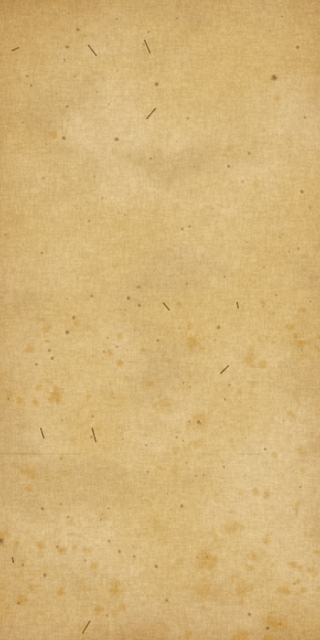
Give the GLSL for this texture, as a Shadertoy shader.

```glsl
// Aged parchment: warm mottled paper with browned edges, woven fibre grain,
// rusty foxing spots gathered in the lower half, dark specks, hairs and a fold.
// Layers of value noise tint the sheet; jittered grids scatter the marks.

#define PALE vec3(0.872, 0.765, 0.567)
#define GOLD vec3(0.838, 0.708, 0.450)
#define SMUDGE vec3(0.800, 0.675, 0.450)
#define BROWN vec3(0.690, 0.510, 0.280)
#define RUST vec3(0.765, 0.565, 0.235)
#define INK vec3(0.420, 0.270, 0.100)
#define GRAIN 0.050
#define WEAVE 0.032
#define FOXING 0.62
#define EDGE_BURN 0.85

vec2 hash2(vec2 p) {
    vec3 q = fract(p.xyx * vec3(0.1031, 0.1030, 0.0973));
    q += dot(q, q.yzx + 33.33);
    return fract((q.xx + q.yz) * q.zy);
}

float noise(vec2 p) {
    vec2 i = floor(p), f = fract(p);
    f = f * f * (3.0 - 2.0 * f);
    float low = mix(hash2(i).x, hash2(i + vec2(1, 0)).x, f.x);
    float high = mix(hash2(i + vec2(0, 1)).x, hash2(i + vec2(1, 1)).x, f.x);
    return mix(low, high, f.y);
}

float fbm(vec2 p) {
    float sum = 0.0, amp = 0.5;
    for (int i = 0; i < 5; i++) {
        sum += amp * noise(p);
        p = mat2(1.6, 1.2, -1.2, 1.6) * p + 17.3;
        amp *= 0.5;
    }
    return sum / 0.97;
}

// Ragged round marks, one per chosen cell; sizes are fractions of a cell
float spots(vec2 p, float cells, float chance, float size, float soft, float seed) {
    vec2 q = p * cells, base = floor(q);
    float ragged = (fbm(p * 55.0 + seed) - 0.5) * size * 2.2;
    float cover = 0.0;
    for (int y = -1; y <= 1; y++)
    for (int x = -1; x <= 1; x++) {
        vec2 cell = base + vec2(x, y);
        vec2 pick = hash2(cell + seed);
        vec2 away = q - cell - hash2(cell + seed + 41.7);
        float radius = size * mix(0.35, 1.0, pick.y * pick.y);
        float d = length(away) + ragged - radius;
        float mark = 1.0 - smoothstep(-soft * size, soft * size, d);
        cover = max(cover, mark * step(pick.x, chance) * mix(0.5, 1.0, pick.y));
    }
    return cover;
}

// Sparse short strokes at random angles
float hairs(vec2 p, float cells, float chance) {
    vec2 q = p * cells, cell = floor(q);
    vec2 pick = hash2(cell + 91.0), turn = hash2(cell + 57.0);
    float angle = mix(0.4, 2.4, turn.x), reach = mix(0.03, 0.11, turn.y);
    vec2 dir = vec2(cos(angle), sin(angle));
    vec2 away = q - cell - mix(vec2(0.2), vec2(0.8), pick.yx);
    float d = length(away - dir * clamp(dot(away, dir), -reach, reach));
    return (1.0 - smoothstep(0.004, 0.022, d)) * step(pick.x, chance);
}

// Browning that creeps in from each side, strongest at the foot
float edgeBurn(vec2 p) {
    float burn = 0.32 * exp(-p.x / 0.09) + 0.24 * exp((p.x - 1.0) / 0.07);
    burn += 0.75 * exp(-p.y / 0.10);
    burn += mix(0.65, 0.30, smoothstep(0.1, 0.6, p.x)) * exp((p.y - 2.0) / 0.12);
    return burn * (0.35 + 1.3 * fbm(p * 5.0 + 8.0));
}

void mainImage(out vec4 fragColor, in vec2 fragCoord) {
    vec2 p = fragCoord / iResolution.x;
    p.y *= 2.0 * iResolution.x / iResolution.y;

    // Mottled sheet
    float stain = smoothstep(0.30, 0.72, fbm(p * vec2(3.0, 3.8) + 3.1));
    stain = mix(stain, fbm(p * 16.0 + 5.0), 0.30);
    vec3 col = mix(PALE, GOLD, stain);
    float smudge = smoothstep(0.50, 0.78, fbm(p * vec2(4.0, 6.0) + 29.0));
    col = mix(col, SMUDGE, 0.7 * smudge);
    float tide = smoothstep(0.57, 0.60, fbm(p * vec2(4.0, 7.0) + 63.0));
    col = mix(col, GOLD, 0.35 * tide);
    col = mix(col, BROWN, EDGE_BURN * clamp(edgeBurn(p), 0.0, 1.0));

    // Foxing, denser low on the sheet and in loose bands
    float low = 1.0 - smoothstep(0.75, 1.15, p.y);
    float band = smoothstep(0.42, 0.62, fbm(p * vec2(2.0, 5.0) + 12.0));
    float fox = spots(p, 9.0, 0.05 + 0.26 * low, 0.24, 0.75, 3.0) * mix(0.45, 1.0, band);
    fox = max(fox, spots(p, 24.0, 0.05 + 0.26 * low, 0.30, 0.7, 19.0) * mix(0.3, 0.9, band));
    col = mix(col, RUST, FOXING * fox);

    // Dark specks, hairs and a faint fold
    float specks = 0.45 * spots(p, 34.0, 0.07, 0.16, 0.8, 73.0);
    specks = max(specks, 0.75 * spots(p, 5.0, 0.10, 0.055, 0.7, 131.0));
    col = mix(col, INK, max(specks, 0.6 * hairs(p, 5.0, 0.16)));
    float fold = abs(p.y - 0.578 - 0.006 * noise(vec2(p.x * 6.0, 2.0)));
    float worn = smoothstep(0.35, 0.65, noise(vec2(p.x * 14.0, 9.0)));
    col -= 0.045 * worn * (1.0 - smoothstep(0.001, 0.004, fold));

    // Crossed fibres and fine tooth
    float weave = noise(p * vec2(40.0, 190.0)) + noise(p * vec2(190.0, 45.0) + 7.0) - 1.0;
    float tooth = noise(p * 210.0) + 0.5 * noise(p * 95.0 + 4.0) - 0.75;
    col += (WEAVE * weave + GRAIN * tooth) * vec3(0.85, 0.95, 1.1);

    fragColor = vec4(clamp(col, 0.0, 1.0), 1.0);
}
```
